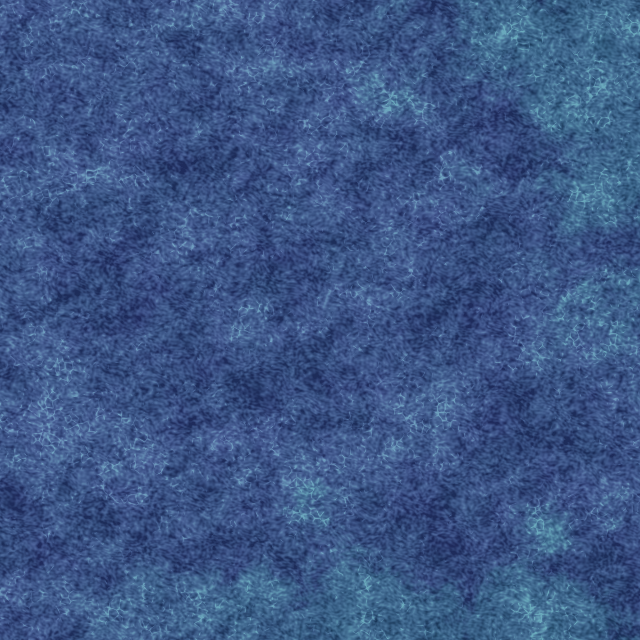
A WebGL 1 fragment shader for this texture:

```glsl
precision highp float;
// Mottled deep-blue surface like weathered stone or dyed paper.
// Slanted gradient noise builds clouds, mottles and crisp grain; broken
// cellular borders add pale flecks, and a soft mask tints some regions teal.
uniform vec2 u_resolution;

const vec3 DARK_BLUE = vec3(0.165, 0.24, 0.43);
const vec3 MID_BLUE = vec3(0.23, 0.325, 0.525);
const vec3 LIGHT_BLUE = vec3(0.295, 0.40, 0.60);
const vec3 PALE_BLUE = vec3(0.37, 0.52, 0.68);
const vec3 TEAL_SHIFT = vec3(-0.015, 0.045, -0.005);
const vec3 VIOLET_SHIFT = vec3(0.012, -0.01, 0.012);

vec2 hash2(vec2 p) {
  vec3 q = fract(vec3(p.xyx) * vec3(0.1031, 0.1030, 0.0973));
  q += dot(q, q.yzx + 33.33);
  return fract((q.xx + q.yz) * q.zy);
}

float cornerSlope(vec2 cell, vec2 offset) {
  float angle = 6.2832 * hash2(cell).x;
  return dot(vec2(cos(angle), sin(angle)), offset);
}

// Gradient noise, roughly -0.7 to 0.7
float noise(vec2 p) {
  vec2 i = floor(p), f = fract(p);
  vec2 w = f * f * f * (f * (f * 6.0 - 15.0) + 10.0);
  vec2 e = vec2(1.0, 0.0);
  float low = mix(cornerSlope(i, f), cornerSlope(i + e, f - e), w.x);
  float high = mix(cornerSlope(i + e.yx, f - e.yx), cornerSlope(i + 1.0, f - 1.0), w.x);
  return mix(low, high, w.y);
}

float layeredNoise(vec2 p, float gain) {
  float sum = 0.0, amplitude = 1.0;
  for (int k = 0; k < 4; k++) {
    sum += amplitude * noise(p);
    p = mat2(1.6, 1.2, -1.2, 1.6) * p + 17.3;
    amplitude *= gain;
  }
  return sum;
}

// Gap between the nearest and second nearest cell points: zero on borders
float cellBorder(vec2 p) {
  vec2 i = floor(p), f = fract(p);
  float nearest = 8.0, second = 8.0;
  for (int y = -1; y <= 1; y++) {
    for (int x = -1; x <= 1; x++) {
      vec2 cell = vec2(float(x), float(y));
      float d = length(cell + hash2(i + cell) - f);
      second = min(second, max(nearest, d));
      nearest = min(nearest, d);
    }
  }
  return second - nearest;
}

vec2 warp(vec2 p, float scale, float amount) {
  return p + amount * vec2(noise(p * scale + 5.2), noise(p * scale + 41.7));
}

// Turns the plane and stretches features along the rising diagonal
vec2 slant(vec2 p, float angle, float stretch) {
  float c = cos(angle), s = sin(angle);
  return vec2((c * p.x + s * p.y) / stretch, c * p.y - s * p.x);
}

// Teal gathers at the upper right and along the lower edge
float tealMask(vec2 p, float ragged) {
  float upper = smoothstep(0.84, 1.02, 0.65 * p.x + 0.5 * p.y + ragged);
  float lower = smoothstep(0.18, 0.06, p.y - ragged);
  return max(upper, lower * smoothstep(0.0, 0.6, p.x + ragged));
}

vec3 bluePalette(float tone) {
  vec3 color = mix(DARK_BLUE, MID_BLUE, clamp(tone + 1.1, -0.8, 1.0));
  color = mix(color, LIGHT_BLUE, clamp(tone + 0.1, 0.0, 1.0));
  return mix(color, PALE_BLUE, clamp(tone - 0.9, 0.0, 1.8));
}

void main() {
  vec2 p = gl_FragCoord.xy / min(u_resolution.x, u_resolution.y);
  vec2 q = slant(warp(p, 9.0, 0.025), 0.6, 1.25);

  // Broad clouds, ragged mottles and fine short-stroked grain
  float clouds = layeredNoise(q * 6.5 + 3.0, 0.6);
  float mottles = layeredNoise(warp(q, 30.0, 0.007) * 24.0 + 71.0, 0.8);
  vec2 strokes = slant(warp(p, 24.0, 0.008), -0.3, 1.35);
  float grain = noise(strokes * 128.0) + 1.1 * noise(strokes * 235.0 + 9.0);

  // Pale flecks on broken cell borders, denser where the clouds are light
  float border = cellBorder(warp(p, 60.0, 0.006) * 80.0);
  float patches = noise(p * 34.0 + 13.0) + 0.9 * noise(p * 140.0) + 0.6 * clouds;
  float flecks = smoothstep(0.28, 0.0, border) * smoothstep(0.1, 0.6, patches);

  float teal = tealMask(p, 0.2 * clouds + 0.06 * mottles);
  float tone = 1.15 * clouds + 1.15 * mottles + 1.6 * grain;
  tone += 1.6 * flecks + 0.25 * teal - 0.12;

  // Local drift of hue between violet and teal
  float drift = layeredNoise(p * 11.0 + 90.0, 0.7);
  vec3 color = bluePalette(tone);
  color += TEAL_SHIFT * (teal + 0.3 * max(drift, 0.0));
  color += VIOLET_SHIFT * max(-drift, 0.0) * (1.0 - teal);
  gl_FragColor = vec4(clamp(color, 0.0, 1.0), 1.0);
}
```
